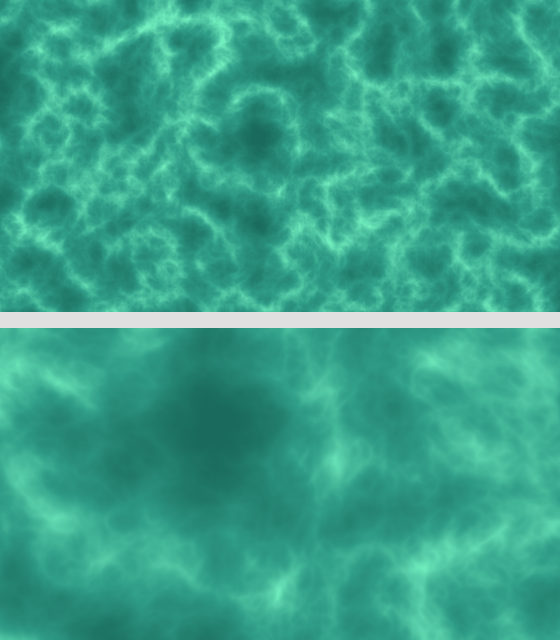
Top, the full canvas; bottom, a detail of the centre.
A Shadertoy shader for this texture:

```glsl
const vec3 DEEP_TEAL  = vec3(0.10, 0.42, 0.365);
const vec3 MID_TEAL   = vec3(0.185, 0.615, 0.53);
const vec3 LIGHT_MINT = vec3(0.40, 0.88, 0.71);

// Random unit vector for a lattice point
vec2 latticeGradient(vec2 cell) {
    vec3 h = fract(cell.xyx * vec3(0.1031, 0.1030, 0.0973));
    h += dot(h, h.yzx + 33.33);
    float angle = 6.28318 * fract((h.x + h.y) * h.z);
    return vec2(cos(angle), sin(angle));
}

// Smooth gradient noise, centred on zero
float gradientNoise(vec2 p) {
    vec2 cell = floor(p);
    vec2 f = p - cell;
    vec2 u = f * f * f * (f * (f * 6.0 - 15.0) + 10.0);
    vec2 e = vec2(0.0, 1.0);
    float a = dot(latticeGradient(cell), f);
    float b = dot(latticeGradient(cell + e.yx), f - e.yx);
    float c = dot(latticeGradient(cell + e.xy), f - e.xy);
    float d = dot(latticeGradient(cell + e.yy), f - e.yy);
    return 1.2 * mix(mix(a, b, u.x), mix(c, d, u.x), u.y);
}

// Bends the domain gently so that the creases curve
vec2 warp(vec2 p, float scale, float amount) {
    vec2 q = p * scale;
    return p + amount * vec2(gradientNoise(q + 17.3), gradientNoise(q + 51.7));
}

// Sum of folded noise: low along thin creases, high inside round cells
float creaseDepth(vec2 p, float softness) {
    float depth = 0.0;
    float weight = 1.0;
    for (int octave = 0; octave < 5; octave++) {
        float n = gradientNoise(p);
        depth += weight * sqrt(n * n + softness * softness);
        p = p * 1.97 + vec2(13.37, 7.61);
        weight *= 0.52;
    }
    return depth;
}

vec3 waterColor(float tone) {
    vec3 shade = mix(DEEP_TEAL, MID_TEAL, tone * 2.0);
    vec3 glow = mix(MID_TEAL, LIGHT_MINT, tone * 2.0 - 1.0);
    return tone < 0.5 ? shade : glow;
}

void mainImage(out vec4 fragColor, in vec2 fragCoord) {
    vec2 p = 5.0 * fragCoord / iResolution.y + vec2(23.4, 41.8);

    // Caustic web with slow changes of depth
    float depth = creaseDepth(warp(p, 0.8, 0.12), 0.025);
    depth += 0.2 * gradientNoise(p * 0.5 + 5.2);

    // Exponential falloff brightens the places where creases meet
    float tone = 1.42 * exp(-1.5 * depth) - 0.26;
    fragColor = vec4(waterColor(clamp(tone, 0.0, 1.1)), 1.0);
}
```
